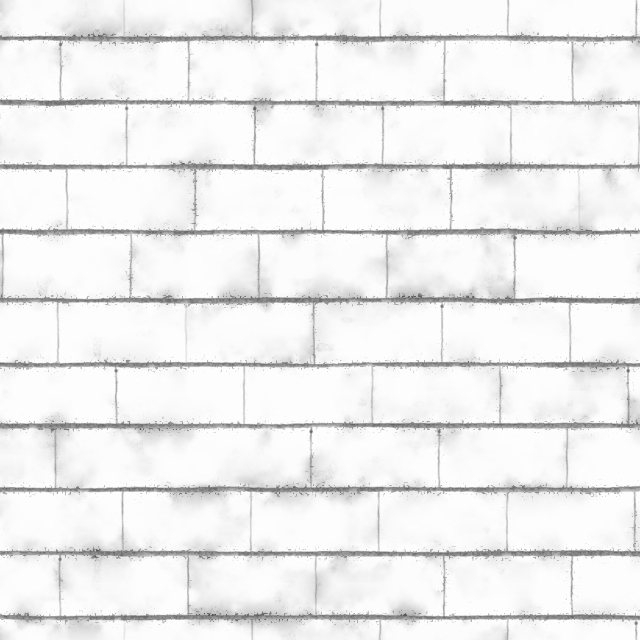
Give the GLSL for this texture map, as a WebGL 1 fragment shader.

```glsl
precision highp float;
// White painted block wall: ten courses of running bond, thin grey joints, gritty worn edges.
#define ROWS 10.0
#define BRICK_WIDTH 0.2
#define FIRST_BED 0.0605
#define BED_HALF 0.0037
#define HEAD_HALF 0.0012
#define PAINT 0.993
#define DARK_GREY 0.45
#define LIGHT_GREY 0.70
#define GRIT_SCALE 410.0
#define GRIT_REACH 0.0075
#define SHADE_REACH 0.018

uniform vec2 u_resolution;

float hash(vec2 p) {
  vec3 q = fract(vec3(p.xyx) * 0.1031);
  q += dot(q, q.yzx + 33.33);
  return fract((q.x + q.y) * q.z);
}

float noise(vec2 p) {
  vec2 i = floor(p), f = fract(p);
  f = f * f * (3.0 - 2.0 * f);
  return mix(mix(hash(i), hash(i + vec2(1.0, 0.0)), f.x),
             mix(hash(i + vec2(0.0, 1.0)), hash(i + vec2(1.0, 1.0)), f.x), f.y);
}

float fbm(vec2 p) {
  float sum = 0.0, amp = 0.5;
  for (int i = 0; i < 4; i++) {
    sum += amp * noise(p);
    p = p * 2.03 + 17.3;
    amp *= 0.5;
  }
  return sum / 0.9375;
}

// Height of a bed joint from the top; the middle courses sag a little.
float bedHeight(float k) {
  float d = k - 4.5;
  float sag = 0.0044 * smoothstep(1.5, 5.0, k) + 0.0075 * exp(-d * d / 0.8);
  return FIRST_BED + k / ROWS + sag;
}

// Horizontal start of a course: half-brick bond with a drift near the middle.
float courseOffset(float row) {
  float d = 4.8 - row;
  return 0.094 + 0.5 * BRICK_WIDTH * (1.0 - mod(row, 2.0)) + 0.0163 * d * exp(-d * d / 3.2);
}

float isCell(float row, float col, vec2 cell) {
  return 1.0 - step(0.5, abs(row - cell.x) + abs(col - cell.y));
}

// Visibility of a head joint: one is absent, a few are nearly painted over.
float headStrength(float row, float col) {
  float faint = isCell(row, col, vec2(0.0, 0.0)) + isCell(row, col, vec2(5.0, 1.0))
              + isCell(row, col, vec2(3.0, 4.0));
  float s = mix(0.6, 1.0, hash(vec2(col + 7.0, row + 3.0)));
  return s * (1.0 - 0.7 * faint) * (1.0 - isCell(row, col, vec2(7.0, 1.0)));
}

void main() {
  vec2 p = gl_FragCoord.xy / u_resolution;
  p.y = 1.0 - p.y;
  float px = 1.0 / min(u_resolution.x, u_resolution.y);

  // Nearest bed joint, course and nearest head joint
  float k = floor((p.y - FIRST_BED) * ROWS + 0.5);
  float below = p.y - bedHeight(k);
  float row = mod(k + step(0.0, below), ROWS);
  float u = (p.x - courseOffset(row)) / BRICK_WIDTH;
  float col = floor(u + 0.5);
  float side = (u - col) * BRICK_WIDTH;
  float strength = headStrength(row, col);

  // Uneven joint lines
  float bedWave = noise(vec2(p.x * 14.0, k * 9.0 + 20.0));
  float rough = noise(p * 190.0) - 0.5;
  float s = below + 0.0022 * (bedWave - 0.5) + 0.0012 * rough;
  float bedHalf = BED_HALF * mix(0.65, 1.15, noise(vec2(p.x * 9.0, k * 5.0 + 70.0)));
  float v = side + 0.0016 * (noise(vec2(p.y * 45.0, col * 7.0 + 40.0)) - 0.5) + 0.0009 * rough;
  float bedEdge = abs(s) - bedHalf;
  float headEdge = abs(v) - HEAD_HALF;
  float edge = max(min(bedEdge, headEdge + 0.03 * (1.0 - strength)), 0.0);

  // Painted face with soft grime toward the edges
  float brickTone = hash(vec2(floor(u) + 11.0, row + 31.0));
  float patches = fbm(p * 22.0 + 5.0);
  float grain = noise(p * GRIT_SCALE);
  float value = PAINT - 0.012 * brickTone * patches;
  value -= 0.24 * exp(-edge / SHADE_REACH) * smoothstep(0.4, 0.8, patches) * (0.3 + brickTone);

  // Grit: dense beside joints, sparse across the face
  float wear = exp(-edge / GRIT_REACH) * mix(0.45, 1.15, patches);
  float limit = mix(0.93, 0.46, clamp(wear, 0.0, 1.0));
  float grit = smoothstep(limit, limit + 0.28, grain);
  value -= grit * mix(0.12, 0.42, clamp(wear, 0.0, 1.0));
  float scuff = smoothstep(0.76, 0.84, noise(p * 46.0 + 90.0)) * smoothstep(0.5, 0.7, patches);
  value -= 0.15 * scuff * grain * exp(-edge / 0.025);

  // Head joints, broken along their length, with small pits near the top
  float head = 1.0 - smoothstep(-px, px, headEdge);
  float broken = mix(0.5, 1.0, noise(vec2(p.y * 75.0, col * 13.0 + 8.0)));
  value = mix(value, DARK_GREY + 0.14 * grain, head * strength * broken);
  float pit = length(vec2(side, below - 0.009)) - 0.0025;
  float pitted = step(0.6, hash(vec2(row + 51.0, col + 23.0))) * strength;
  value = mix(value, 0.32, 0.8 * pitted * (1.0 - smoothstep(-px, px, pit)));

  // Bed joints: dark upper lip, paler mortar, occasional paint bridges
  float across = clamp(0.5 + 0.5 * s / bedHalf, 0.0, 1.0);
  float pale = noise(vec2(p.x * 11.0, k * 3.0 + 110.0));
  float mortar = mix(DARK_GREY, LIGHT_GREY, across * mix(0.35, 1.0, pale));
  mortar += 0.16 * (grain - 0.5) + 0.06 * rough;
  float bridge = smoothstep(0.8, 0.9, noise(vec2(p.x * 38.0, k * 17.0 + 130.0)));
  mortar = mix(mortar, 0.88, 0.6 * bridge * across);
  value = mix(value, mortar, 1.0 - smoothstep(-px, px, bedEdge));

  gl_FragColor = vec4(vec3(clamp(value, 0.0, 1.0)), 1.0);
}
```
